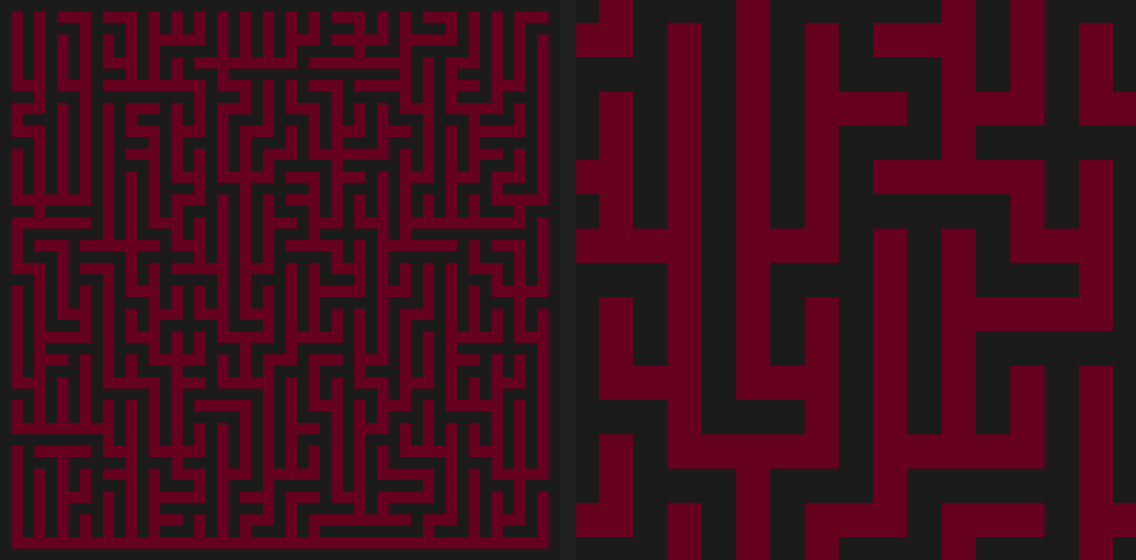
Left: the whole. Right: its middle third, enlarged.
Reproduce this pattern procedurally as a Shadertoy shader.

```glsl
// A square maze of crimson corridors on charcoal walls.
// Sidewinder rule: each row splits into random runs of joined cells, and every
// run opens downward once, at a random cell; the bottom row is a single run.

const int CELLS = 24;                 // cells per side
const int TILES = 2 * CELLS + 1;      // cells plus the walls between them
const float JOIN_CHANCE = 0.36;       // chance that a cell joins its right neighbour
const uint JOIN_SEED = 17u;
const uint DROP_SEED = 91u;
const vec3 CORRIDOR = vec3(0.40, 0.00, 0.12);
const vec3 WALL = vec3(0.10, 0.105, 0.10);

// Integer hash of a cell, mapped to 0..1
float hash(ivec2 cell, uint seed) {
    uint h = uint(cell.x) * 1597334677u ^ uint(cell.y) * 3812015801u ^ seed * 2654435769u;
    h = (h ^ (h >> 16)) * 2246822519u;
    h = (h ^ (h >> 13)) * 3266489917u;
    h ^= h >> 16;
    return float(h >> 8) / 16777216.0;
}

// Is the cell joined to the one on its right?
bool opensRight(ivec2 cell) {
    if (cell.x < 0 || cell.x >= CELLS - 1) return false;
    return cell.y == 0 || hash(cell, JOIN_SEED) < JOIN_CHANCE;
}

// Is the cell the one in its run that is joined to the row below?
bool opensDown(ivec2 cell) {
    if (cell.y <= 0 || cell.y >= CELLS) return false;
    int first = cell.x;
    int last = cell.x;
    for (int i = 0; i < CELLS; i++) {
        if (!opensRight(ivec2(first - 1, cell.y))) break;
        first--;
    }
    for (int i = 0; i < CELLS; i++) {
        if (!opensRight(ivec2(last, cell.y))) break;
        last++;
    }
    float pick = hash(ivec2(first, cell.y), DROP_SEED);
    return cell.x == first + int(pick * float(last - first + 1));
}

// 1 for a corridor tile, 0 for a wall tile
float corridor(ivec2 tile) {
    if (min(tile.x, tile.y) < 0 || max(tile.x, tile.y) >= TILES) return 0.0;
    bool oddX = (tile.x & 1) == 1;
    bool oddY = (tile.y & 1) == 1;
    ivec2 cell = tile / 2;
    if (oddX && oddY) return 1.0;
    if (oddY) return opensRight(cell - ivec2(1, 0)) ? 1.0 : 0.0;
    if (oddX) return opensDown(cell) ? 1.0 : 0.0;
    return 0.0;
}

// Share of one pixel that is corridor, blended over the four nearest tiles
float coverage(vec2 p, float pixel) {
    vec2 corner = floor(p + 0.5);
    vec2 w = clamp((p - corner) / pixel + 0.5, 0.0, 1.0);
    ivec2 t = ivec2(corner);
    float below = mix(corridor(t - ivec2(1, 1)), corridor(t - ivec2(0, 1)), w.x);
    float above = mix(corridor(t - ivec2(1, 0)), corridor(t), w.x);
    return mix(below, above, w.y);
}

void mainImage(out vec4 fragColor, in vec2 fragCoord) {
    // Centred square canvas, measured in tiles
    float side = min(iResolution.x, iResolution.y);
    float pixel = float(TILES) / side;
    vec2 p = (fragCoord - 0.5 * (iResolution.xy - side)) * pixel;

    fragColor = vec4(mix(WALL, CORRIDOR, coverage(p, pixel)), 1.0);
}
```
